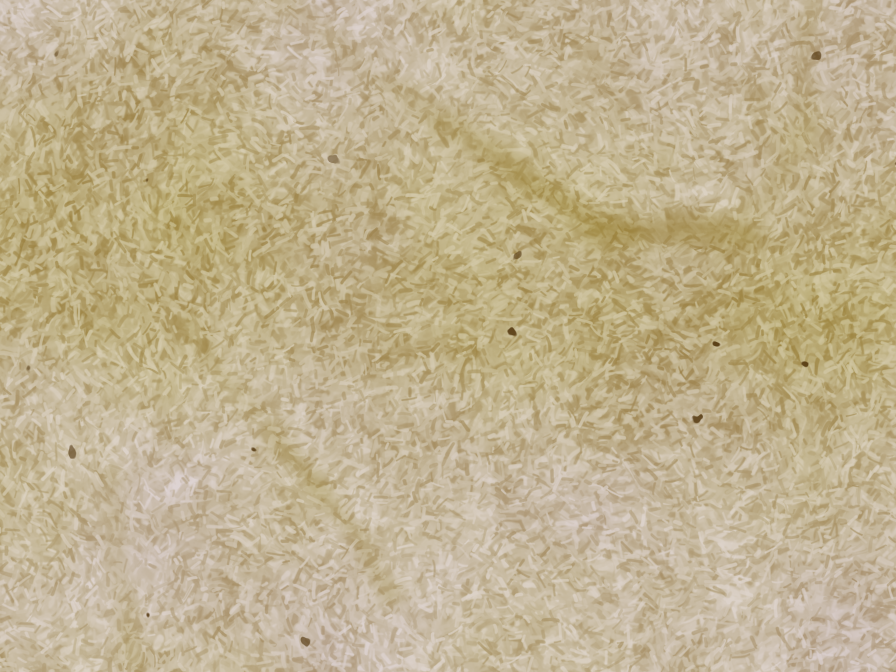
Reproduce this texture procedurally as a Shadertoy shader.

```glsl
// Draws matted cream plant fibres with soft folds, yellow stains and brown specks.

const vec3 SHADOW_TAN = vec3(0.63, 0.53, 0.33);
const vec3 MID_CREAM = vec3(0.76, 0.705, 0.575);
const vec3 PALE_CREAM = vec3(0.85, 0.81, 0.745);
const vec3 YELLOW_SHIFT = vec3(-0.015, -0.010, -0.110);
const vec3 SPECK_BROWN = vec3(0.34, 0.23, 0.07);
const int FIBRE_LAYERS = 7;

// Three random values per lattice point, without sine
vec3 hash3(vec2 p) {
    vec3 q = fract(p.xyx * vec3(0.1031, 0.1030, 0.0973));
    q += dot(q, q.yxz + 33.33);
    return fract((q.xxy + q.yzz) * q.zyx);
}

float valueNoise(vec2 p) {
    vec2 cell = floor(p);
    vec2 f = fract(p);
    f = f * f * (3.0 - 2.0 * f);
    float low = mix(hash3(cell).x, hash3(cell + vec2(1, 0)).x, f.x);
    float high = mix(hash3(cell + vec2(0, 1)).x, hash3(cell + vec2(1, 1)).x, f.x);
    return mix(low, high, f.y);
}

float fbm(vec2 p) {
    float sum = 0.0;
    float gain = 0.5;
    for (int i = 0; i < 4; i++) {
        sum += gain * valueNoise(p);
        p = mat2(1.6, 1.2, -1.2, 1.6) * p + 17.0;
        gain *= 0.5;
    }
    return sum / 0.9375;
}

vec2 rotate(vec2 p, float angle) {
    float c = cos(angle);
    float s = sin(angle);
    return vec2(c * p.x + s * p.y, c * p.y - s * p.x);
}

// Soft valley along a line segment
float fold(vec2 p, vec2 a, vec2 b, float width) {
    vec2 along = b - a;
    float t = clamp(dot(p - a, along) / dot(along, along), 0.0, 1.0);
    float d = length(p - a - along * t) / width;
    return exp(-d * d);
}

// Large hanging fold at the top, smaller ones at the lower left
float creases(vec2 p) {
    float f = 0.5 * fold(p, vec2(0.43, 1.00), vec2(0.66, 0.81), 0.024);
    f = max(f, 0.8 * fold(p, vec2(0.66, 0.81), vec2(0.90, 0.64), 0.027));
    f = max(f, fold(p, vec2(0.88, 0.65), vec2(1.10, 0.655), 0.028));
    f = max(f, 0.6 * fold(p, vec2(1.10, 0.655), vec2(1.19, 0.82), 0.026));
    f = max(f, 0.5 * fold(p, vec2(1.19, 0.82), vec2(1.21, 1.02), 0.020));
    f = max(f, 0.3 * fold(p, vec2(0.29, 0.54), vec2(0.40, 0.36), 0.018));
    f = max(f, 0.7 * fold(p, vec2(0.40, 0.36), vec2(0.58, 0.12), 0.017));
    f = max(f, 0.6 * fold(p, vec2(0.17, 0.29), vec2(0.20, 0.02), 0.024));
    return max(f, 0.4 * fold(p, vec2(0.20, 0.20), vec2(0.33, 0.27), 0.024));
}

// Paints one layer of short overlapping fibres over a tone
float fibreLayer(vec2 p, float tone, float base, float size, float spread, float seed, float pixel) {
    vec2 q = p / size + seed;
    vec2 home = floor(q);
    float edge = max(0.09, 0.8 * pixel / size);
    for (int k = 0; k < 9; k++) {
        vec2 cell = home + vec2(k % 3 - 1, k / 3 - 1);
        vec3 place = hash3(cell + seed * 3.0);
        vec3 look = hash3(cell + seed * 5.0 + 71.0);
        vec2 centre = cell + place.xy;
        float flow = 3.4 * valueNoise((centre - seed) * size * 5.0) - 0.9;
        vec2 local = rotate(q - centre, flow + 2.4 * (place.z - 0.5));
        float halfLength = mix(0.22, 0.80, look.x * look.x);
        float halfWidth = mix(0.08, 0.20, look.y);
        local.y += 0.25 * (look.y - 0.5) * local.x * local.x;
        local.x -= clamp(local.x, -halfLength, halfLength);
        float mask = 1.0 - smoothstep(-edge, edge, length(local) - halfWidth);
        float fibreTone = base + spread * (look.z - 0.5);
        tone = mix(tone, fibreTone, 0.72 * mask);
    }
    return tone;
}

// Sparse dark crumbs, at most one per cell
float specks(vec2 p, float size, float chance, float pixel) {
    vec2 cell = floor(p / size);
    vec3 place = hash3(cell + 211.0);
    vec3 look = hash3(cell + 419.0);
    vec2 local = rotate(p - (cell + 0.2 + 0.6 * place.xy) * size, 6.28 * look.x);
    local.y *= 1.5;
    float radius = mix(0.003, 0.010, look.y * look.y);
    float d = length(local) - radius * (0.6 + 0.8 * valueNoise(p * 160.0));
    float soft = max(0.002, pixel);
    return step(place.z, chance) * (1.0 - smoothstep(-soft, soft, d)) * mix(0.45, 0.95, look.z);
}

vec3 creamRamp(float tone) {
    vec3 lower = mix(SHADOW_TAN, MID_CREAM, clamp(tone * 2.0, 0.0, 1.0));
    return mix(lower, PALE_CREAM, clamp(tone * 2.0 - 1.0, 0.0, 1.1));
}

void mainImage(out vec4 fragColor, in vec2 fragCoord) {
    float pixel = 1.0 / iResolution.y;
    vec2 p = fragCoord * pixel;

    // Folds with a pale rim on their upper side
    vec2 bend = vec2(fbm(p * 6.0), fbm(p * 6.0 + 40.0)) - 0.5;
    vec2 bent = p + 0.06 * bend;
    float crease = creases(bent);
    float rim = creases(bent - vec2(0.020, 0.045)) * (1.0 - crease);

    // Broad stains, strongest in a band across the middle
    float height = p.y - 0.60 + 0.12 * (p.x - 0.67);
    float band = exp(-height * height / 0.045);
    float stain = 0.55 * band + 1.5 * (fbm(p * 4.0 + 9.0) - 0.5) + 0.4 * crease;
    float base = 0.59 - 0.16 * band + 0.35 * (fbm(p * 9.0 + 23.0) - 0.5);
    base += 0.13 * rim - 0.27 * crease;

    // Fibres from coarse to fine
    float tone = base + 0.3 * (fbm(p * 60.0) - 0.5);
    float spread = 0.95 * (1.0 - 0.55 * crease);
    vec2 curl = p + 0.006 * vec2(valueNoise(p * 45.0), valueNoise(p * 45.0 + 60.0));
    for (int i = 0; i < FIBRE_LAYERS; i++) {
        float size = mix(0.034, 0.015, float(i) / float(FIBRE_LAYERS - 1));
        tone = fibreLayer(curl, tone, base, size, spread, 13.0 * float(i + 1), pixel);
    }
    tone += 0.12 * (fbm(p * 130.0) - 0.5);

    vec3 colour = creamRamp(tone) + YELLOW_SHIFT * (stain - 0.25);
    colour = mix(colour, SPECK_BROWN, specks(p, 0.14, 0.22, pixel));
    fragColor = vec4(clamp(colour, 0.0, 1.0), 1.0);
}
```
